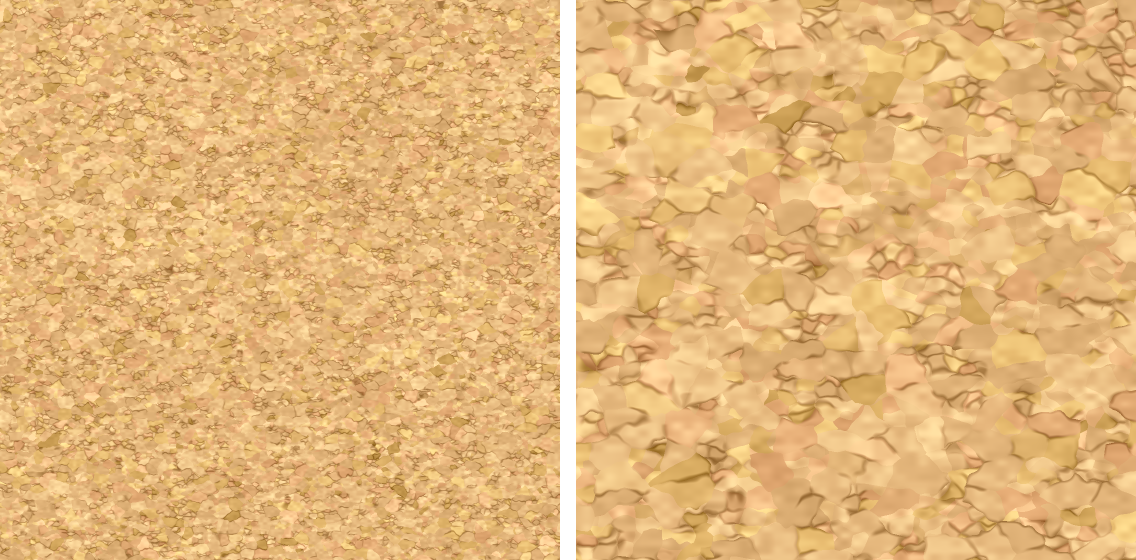
Left, the full canvas; right, a detail of the centre.
A Shadertoy shader for this texture:

```glsl
// Pressed cork board: angular tan granules with short dark cracks and pale chips.

const vec3 DARK_CORK  = vec3(0.68, 0.50, 0.28);
const vec3 MID_CORK   = vec3(0.90, 0.72, 0.49);
const vec3 LIGHT_CORK = vec3(0.99, 0.85, 0.61);
const vec3 PINK_TINT  = vec3(0.01, -0.035, -0.02);
const vec3 GOLD_TINT  = vec3(0.01, 0.015, -0.05);

const vec2 COARSE_GRID = vec2(46.0, 66.0);   // granules across and up the canvas
const vec2 FINE_GRID   = vec2(92.0, 132.0);
const float COARSE_SHARE = 0.48;
const float MID_TONE     = 0.73;             // tone at which MID_CORK is reached
const float BASE_TONE    = 0.76;
const float GRAIN_SPREAD = 0.36;
const float FIBRE_SPREAD = 0.42;
const float CRACK_WIDTH  = 0.0030;
const float CRACK_DEPTH  = 0.85;
const float RAGGEDNESS   = 0.0050;
const int   AA = 2;

struct Granule {
    vec3 seed;    // random values of the granule
    float edge;   // distance to its border, in cells
    float level;  // 1 where the border runs horizontally
};

// Integer hash, three values from 0 to 1
vec3 hash3(vec2 cell, int layer) {
    uvec3 v = uvec3(ivec3(ivec2(cell), layer)) * 1664525u + 1013904223u;
    v.x += v.y * v.z; v.y += v.z * v.x; v.z += v.x * v.y;
    v ^= v >> 16u;
    v.x += v.y * v.z; v.y += v.z * v.x; v.z += v.x * v.y;
    return vec3(v >> 8u) / 16777216.0;
}

// Smooth value noise, two independent channels
vec2 noise2(vec2 p, int layer) {
    vec2 i = floor(p), f = fract(p);
    f = f * f * (3.0 - 2.0 * f);
    vec2 low  = mix(hash3(i, layer).xy, hash3(i + vec2(1, 0), layer).xy, f.x);
    vec2 high = mix(hash3(i + vec2(0, 1), layer).xy, hash3(i + vec2(1, 1), layer).xy, f.x);
    return mix(low, high, f.y);
}

// Nearest granule and the border to its neighbour
Granule findGranule(vec2 p, int layer) {
    vec2 home = floor(p), nearest = vec2(0.0), second = vec2(0.0), owner = home;
    float d1 = 9.0, d2 = 9.0;
    for (int y = -1; y <= 1; y++)
    for (int x = -1; x <= 1; x++) {
        vec2 cell = home + vec2(x, y);
        vec2 offset = cell + hash3(cell, layer).xy - p;
        float d = length(offset);
        if (d < d1) {
            d2 = d1; second = nearest;
            d1 = d; nearest = offset; owner = cell;
        } else if (d < d2) {
            d2 = d; second = offset;
        }
    }
    vec2 across = second - nearest;
    float level = abs(across.y) / max(length(across), 0.001);
    return Granule(hash3(owner, layer + 1), d2 - d1, level);
}

vec3 corkRamp(float tone) {
    return tone < MID_TONE
        ? mix(DARK_CORK, MID_CORK, max(tone, -0.5) / MID_TONE)
        : mix(MID_CORK, LIGHT_CORK, min((tone - MID_TONE) / (1.0 - MID_TONE), 1.4));
}

vec3 cork(vec2 uv) {
    // Ragged outlines
    vec2 p = uv + RAGGEDNESS * (noise2(uv * 75.0, 1) - 0.5)
                + 0.6 * RAGGEDNESS * (noise2(uv * 190.0, 2) - 0.5);

    // Large granules lie among crumbs
    Granule g = findGranule(p * COARSE_GRID, 10);
    float rows = COARSE_GRID.y;
    bool coarse = g.seed.z < COARSE_SHARE;
    if (!coarse) {
        g = findGranule(p * FINE_GRID, 20);
        rows = FINE_GRID.y;
    }

    // Granule tone with rare pale chips and brown bark
    float tone = BASE_TONE + GRAIN_SPREAD * (g.seed.x - 0.5);
    tone += 0.22 * step(0.975, g.seed.y) - 0.32 * step(g.seed.y, 0.03);

    // Fibres inside the granules and slow drift over the board
    float fibre = noise2(uv * vec2(150.0, 230.0), 3).x - 0.5;
    float patches = noise2(uv * vec2(45.0, 65.0), 4).x - 0.5;
    float drift = noise2(uv * 5.0, 5).x - 0.5;
    tone += FIBRE_SPREAD * (coarse ? 0.65 : 1.0) * fibre + 0.14 * patches + 0.06 * drift;

    // Broken cracks, mostly along horizontal borders
    float gap = 1.0 - smoothstep(0.0, CRACK_WIDTH * rows, g.edge);
    float broken = smoothstep(0.46, 0.72, noise2(uv * vec2(70.0, 105.0), 6).x);
    tone -= CRACK_DEPTH * gap * broken * mix(0.45, 1.0, g.level);

    vec3 tint = PINK_TINT * smoothstep(0.72, 0.9, g.seed.y)
              + GOLD_TINT * (1.0 - smoothstep(0.1, 0.3, g.seed.y));
    return corkRamp(tone) + tint;
}

void mainImage(out vec4 fragColor, in vec2 fragCoord) {
    // Average sub-samples for smooth edges
    vec3 sum = vec3(0.0);
    for (int j = 0; j < AA; j++)
    for (int i = 0; i < AA; i++) {
        vec2 shift = (vec2(i, j) + 0.5) / float(AA) - 0.5;
        sum += cork((fragCoord + shift) / iResolution.y);
    }
    fragColor = vec4(clamp(sum / float(AA * AA), 0.0, 1.0), 1.0);
}
```
